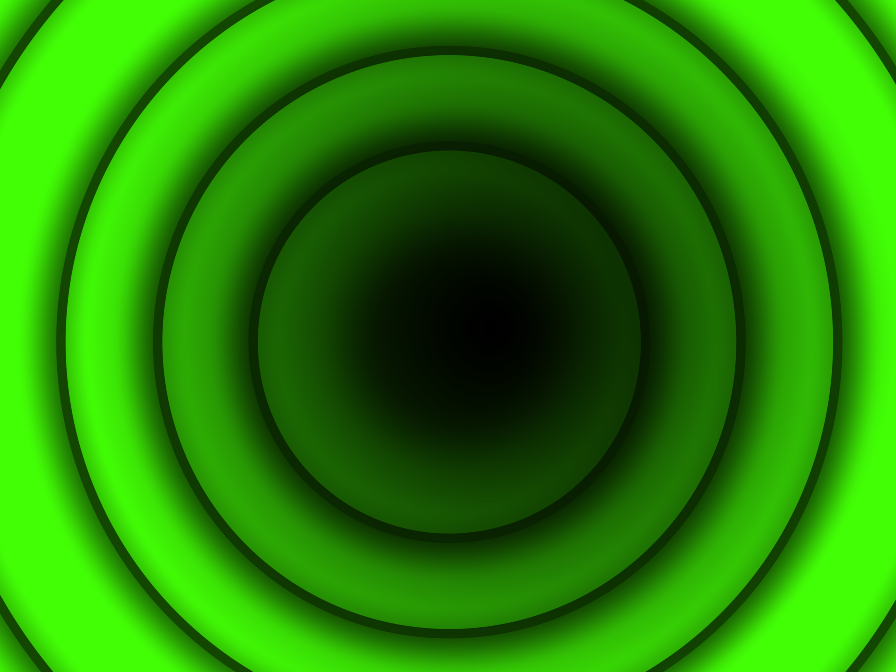
This background is drawn by a Shadertoy shader. Its source:

```glsl
// Concentric green bands sinking into a dark, slightly off-centre core.
// A radial power gradient sets the brightness; each ring adds a thin dark
// outline with a soft shadow on both of its sides.

const vec3 LIME = vec3(0.26, 1.0, 0.02);
const vec2 RING_CENTER = vec2(0.002, -0.009);
const vec2 DARK_CENTER = vec2(0.062, 0.012);
const float RING_RADII[4] = float[4](0.292, 0.434, 0.578, 0.774);
const float LINE_HALF_WIDTH = 0.007;
const float CORE_RADIUS = 0.115;

// Brightness rising from black at the given center to full at reach.
float depthGradient(vec2 p, vec2 center, float reach, float power) {
    return min(pow(length(p - center) / reach, power), 1.0);
}

// Shade equal to depth at an edge, easing to 1 at the given width.
float softShadow(float dist, float depth, float width) {
    return mix(depth, 1.0, smoothstep(-0.25 * width, width, dist));
}

// Shadow beside a ring, deeper and wider on its outer side.
float ringShadow(float d) {
    float edge = abs(d) - LINE_HALF_WIDTH;
    return d > 0.0 ? softShadow(edge, 0.40, 0.062)
                   : softShadow(edge, 0.75, 0.038);
}

// Coverage of the ring outline, smoothed over aa.
float ringLine(float d, float aa) {
    return 1.0 - smoothstep(-aa, aa, abs(d) - LINE_HALF_WIDTH);
}

void mainImage(out vec4 fragColor, in vec2 fragCoord) {
    vec2 p = (fragCoord - 0.5 * iResolution.xy) / iResolution.y;
    float aa = 0.5 / iResolution.y;
    float r = length(p - RING_CENTER);

    // Base light and the unlined core disc with its surrounding shadow
    float base = depthGradient(p, DARK_CENTER, 0.605, 1.4);
    float light = base * softShadow(r - CORE_RADIUS, 0.55, 0.090);

    // Shadows first, then outlines that dim more slowly than the bands
    float line = 0.0;
    for (int i = 0; i < 4; i++) {
        float d = r - RING_RADII[i];
        light *= ringShadow(d);
        line = max(line, ringLine(d, aa));
    }
    float lineLight = 0.28 * pow(base, 0.75);

    fragColor = vec4(LIME * mix(light, lineLight, line), 1.0);
}
```
